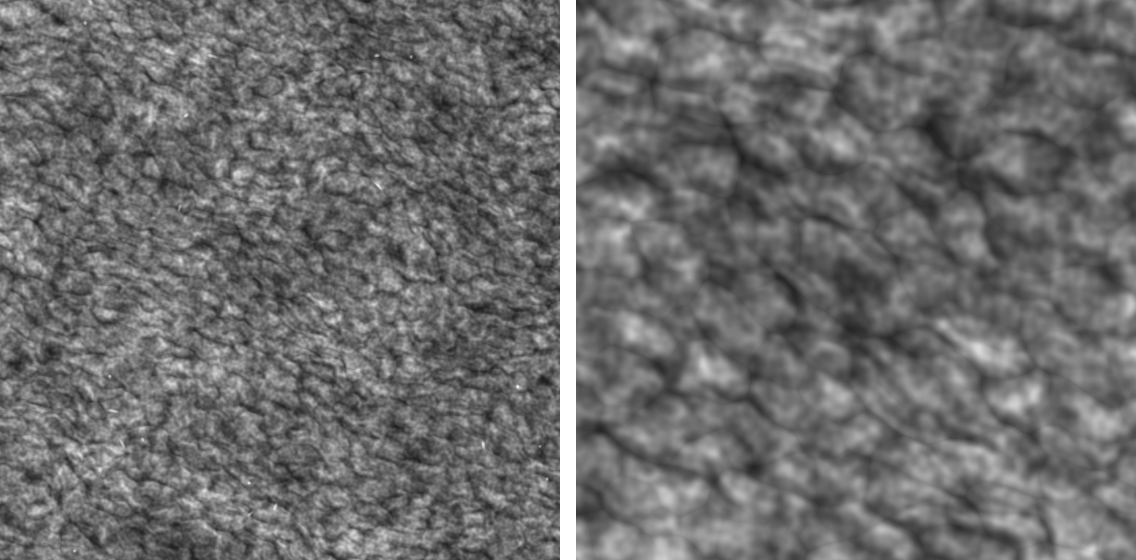
Left: the whole. Right: its middle third, enlarged.
A Shadertoy shader for this texture:

```glsl
// Grey, pebbled fleece: small slanted tufts over soft, cloudy blotches.
// Rounded cell bumps are mixed with octaves of gradient noise, then a few
// tiny bright fibre specks are scattered on top.

const float TAU = 6.2831853;
const float BASE_GREY = 0.421;
const float SLANT = -0.40;                 // direction of the tufts, radians
const vec2 TUFT_SCALE = vec2(36.0, 52.0);  // tufts along and across the slant

vec2 hash2(vec2 p) {
    vec3 q = fract(p.xyx * vec3(0.1031, 0.1030, 0.0973));
    q += dot(q, q.yzx + 33.33);
    return fract((q.xx + q.yz) * q.zy);
}

vec2 rotate(vec2 p, float angle) {
    float c = cos(angle), s = sin(angle);
    return vec2(c * p.x + s * p.y, c * p.y - s * p.x);
}

float cornerSlope(vec2 cell, vec2 offset) {
    float angle = TAU * hash2(cell).x;
    return dot(vec2(cos(angle), sin(angle)), offset);
}

// Gradient noise, centred on zero
float gradientNoise(vec2 p) {
    p += 200.0;
    vec2 i = floor(p), f = p - i;
    vec2 u = f * f * f * (f * (f * 6.0 - 15.0) + 10.0);
    vec2 e = vec2(1.0, 0.0);
    float low = mix(cornerSlope(i, f), cornerSlope(i + e, f - e), u.x);
    float high = mix(cornerSlope(i + e.yx, f - e.yx),
                     cornerSlope(i + e.xx, f - e.xx), u.x);
    return mix(low, high, u.y);
}

// Height of rounded tufts of varied size, one per jittered cell
float tuftHeight(vec2 p) {
    p += 300.0;
    vec2 cell = floor(p), f = p - cell;
    float height = -1.0;
    for (int y = -1; y <= 1; y++) {
        for (int x = -1; x <= 1; x++) {
            vec2 offset = vec2(x, y);
            vec2 d = offset + hash2(cell + offset) - f;
            float top = mix(0.55, 1.05, hash2(cell + offset + 71.0).y);
            height = max(height, top - 1.1 * dot(d, d));
        }
    }
    return height;
}

// Broad light and dark patches
float blotches(vec2 p) {
    return 0.15 * gradientNoise(p * vec2(3.5, 5.0))
         + 0.13 * gradientNoise(p * vec2(7.0, 11.0) + 17.0)
         + 0.10 * gradientNoise(p * vec2(15.0, 24.0) + 31.0);
}

// Tufts lit from above, with finer curls inside them
float tufts(vec2 p) {
    float height = tuftHeight(p);
    float relief = height - tuftHeight(p + vec2(0.06, 0.22));
    float curls = 0.24 * gradientNoise(p * 1.1 + 9.0)
                + 0.18 * gradientNoise(p * 2.0 + 43.0);
    return 0.26 * (height - 0.62) + 0.11 * relief + curls;
}

// Sparse bright flecks, some drawn out into short fibres
float specks(vec2 p, float density, float share) {
    vec2 q = p * density;
    vec2 cell = floor(q);
    vec2 pick = hash2(cell + 5.0);
    vec2 centre = mix(vec2(0.25), vec2(0.75), hash2(cell + 23.0));
    vec2 d = rotate(q - cell - centre, TAU * pick.y);
    d.x /= mix(1.0, 3.5, pick.y * pick.y);
    return step(pick.x, share) * (1.0 - smoothstep(0.015, 0.07, length(d)));
}

void mainImage(out vec4 fragColor, in vec2 fragCoord) {
    vec2 uv = fragCoord / iResolution.y;

    // Slanted coordinates, gently bent so rows of tufts wander
    vec2 bend = vec2(gradientNoise(uv * 4.0 + 3.0),
                     gradientNoise(uv * 4.0 + 57.0));
    vec2 p = rotate(uv + 0.035 * bend, SLANT);
    vec2 ripple = vec2(gradientNoise(uv * 30.0 + 11.0),
                       gradientNoise(uv * 30.0 + 83.0));
    vec2 tuftPos = p * TUFT_SCALE + 0.45 * ripple;

    // Sum of all tone layers around the base grey
    float tone = blotches(p) + tufts(tuftPos);
    tone += 0.13 * gradientNoise(uv * 135.0 + 29.0);
    tone += 0.05 * (0.5 - uv.x);

    // Slightly longer highlights than shadows
    float grey = BASE_GREY + tone + 0.7 * tone * tone;
    grey += 0.32 * specks(uv, 17.0, 0.07);

    fragColor = vec4(vec3(clamp(grey, 0.12, 0.92)), 1.0);
}
```
